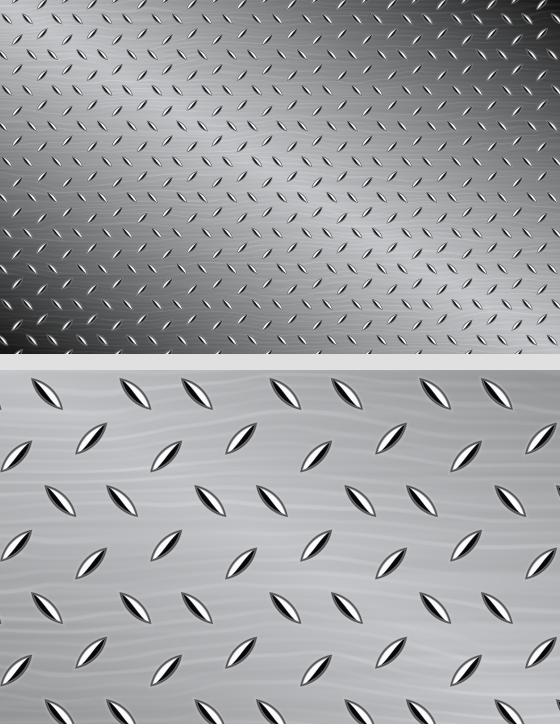
Top: the whole. Bottom: its middle third, enlarged.
A WebGL 1 fragment shader for this texture:

```glsl
precision highp float;

uniform vec2 u_resolution;

float hash(vec2 p) {
  return fract(sin(dot(p, vec2(127.1, 311.7))) * 43758.5453);
}

float noise(vec2 p) {
  vec2 i = floor(p), f = fract(p);
  f = f * f * (3.0 - 2.0 * f);
  return mix(mix(hash(i), hash(i + vec2(1.0, 0.0)), f.x),
             mix(hash(i + vec2(0.0, 1.0)), hash(i + 1.0), f.x), f.y);
}

// Signed distance to a pointed lens lying along x
float lens(vec2 p, float halfLength, float halfWidth) {
  float radius = (halfLength * halfLength + halfWidth * halfWidth) / (2.0 * halfWidth);
  return length(vec2(p.x, abs(p.y) + radius - halfWidth)) - radius;
}

float cover(float d, float blur) {
  return 1.0 - smoothstep(-blur, blur, d);
}

// Raised lug rising to the right, lit from above
vec3 addLug(vec3 color, vec2 p, float blur) {
  vec2 q = vec2(p.x + p.y, p.y - p.x) * 0.7071;
  float outer = lens(q, 0.0212, 0.0068);
  float inner = lens(q, 0.0178, 0.0046);
  float divide = q.y + 0.0004 - 0.0012 * sin(q.x * 110.0);
  color = mix(color, vec3(0.80, 0.81, 0.82), 0.35 * cover(outer - 0.0015, 0.002));
  color = mix(color, vec3(0.27, 0.27, 0.28), 0.9 * cover(outer, blur));
  color = mix(color, vec3(0.55, 0.55, 0.56), 0.7 * cover(outer + 0.0014, blur));
  vec3 face = mix(vec3(0.03, 0.03, 0.04), vec3(0.98), smoothstep(-blur, blur, divide));
  return mix(color, face, cover(inner, blur));
}

void main() {
  vec2 p = gl_FragCoord.xy / u_resolution.y;
  vec2 uv = gl_FragCoord.xy / u_resolution;
  float blur = 0.8 / u_resolution.y;

  // Diagonal sheen, dark in two opposite corners
  float t = abs(uv.x + uv.y - 1.0);
  float shade = 0.765 - 0.45 * t - 0.23 * t * t;

  // Brushed bands and thin wavy grain lines
  float bands = noise(vec2(p.x * 2.0, p.y * 190.0)) - 0.5;
  float wave = p.y * 75.0 + 3.0 * noise(p * vec2(5.0, 13.0)) + 0.6 * noise(p * vec2(19.0, 30.0));
  float line = 1.0 - smoothstep(0.06, 0.22, abs(fract(wave) - 0.5));
  float strength = noise(vec2(p.x * 6.0, floor(wave) * 3.7));
  shade += 0.035 * bands + 0.05 * (line * strength - 0.12);
  vec3 color = shade * vec3(0.99, 1.0, 1.015);

  // Checkerboard of lug pairs: side by side, then one above the other
  vec2 cell = vec2(0.0706, 0.1008);
  vec2 g = p - vec2(0.0484, 0.9465);

  float row = floor(g.y / cell.y + 0.5);
  vec2 a = vec2(mod(g.x - (row - 1.0) * cell.x, 2.0 * cell.x) - cell.x, g.y - row * cell.y);
  a.x -= (a.x < 0.0 ? -1.0 : 1.0) * 0.0290;
  color = addLug(color, vec2(-a.x, a.y), blur);

  float column = floor(g.x / cell.x + 0.5);
  vec2 b = vec2(g.x - column * cell.x, mod(g.y - column * cell.y, 2.0 * cell.y) - cell.y);
  b.y -= (b.y < 0.0 ? -1.0 : 1.0) * 0.0420;
  color = addLug(color, b, blur);

  gl_FragColor = vec4(clamp(color, 0.0, 1.0), 1.0);
}
```
